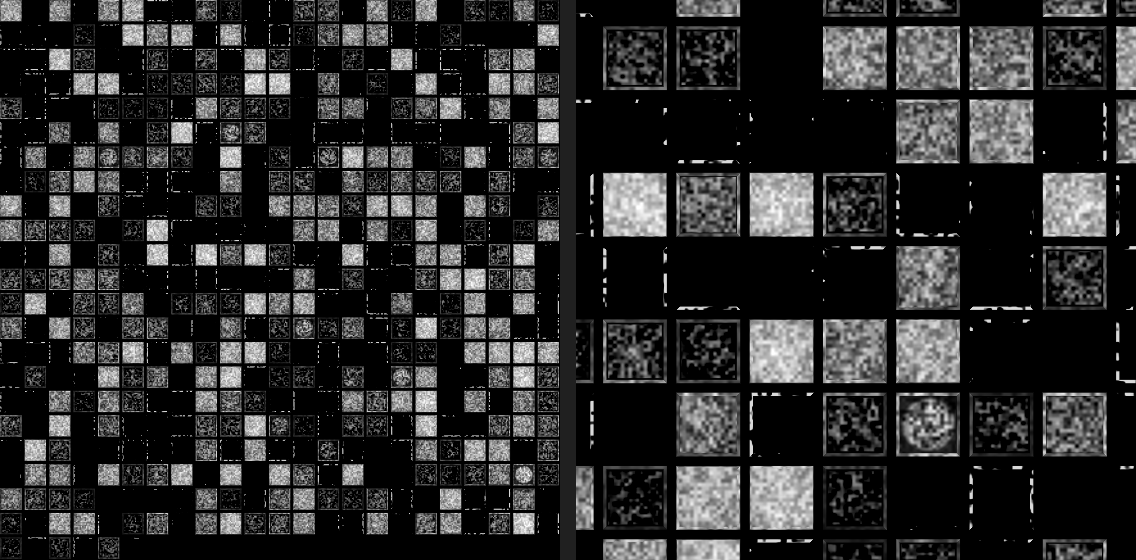
Left, the full canvas; right, a detail of the centre.
Reproduce this texture map procedurally as a WebGL 1 fragment shader.

```glsl
precision highp float;

uniform vec2 u_resolution;

const float PITCH = 0.04362;                 // tile spacing, about 23 per side
const vec2 FIRST_CENTER = vec2(0.0195, 0.0190);
const float TILE_HALF = 0.435;               // in units of the pitch
const float LINE_WIDTH = 0.045;
const float EMPTY_SHARE = 0.43;
const float LAST_ROW = 22.0;
const float LAST_ROW_TILES = 6.0;

float hash(vec2 p) {
  vec3 q = fract(vec3(p.xyx) * 0.1031);
  q += dot(q, q.yzx + 33.33);
  return fract((q.x + q.y) * q.z);
}

float valueNoise(vec2 p) {
  vec2 i = floor(p);
  vec2 f = fract(p);
  f = f * f * (3.0 - 2.0 * f);
  float low = mix(hash(i), hash(i + vec2(1.0, 0.0)), f.x);
  float high = mix(hash(i + vec2(0.0, 1.0)), hash(i + vec2(1.0, 1.0)), f.x);
  return mix(low, high, f.y);
}

float grain(vec2 p) {
  return 0.7 * valueNoise(p * 19.0) + 0.3 * valueNoise(p * 8.0 + 71.3);
}

float boxDistance(vec2 p, float halfSize) {
  vec2 d = abs(p) - halfSize;
  return max(d.x, d.y);
}

float inside(float distance, float aa) {
  return clamp(0.5 - distance / aa, 0.0, 1.0);
}

// Number of the nearest tile edge, 0 to 3
float sideIndex(vec2 p) {
  return abs(p.x) > abs(p.y) ? step(0.0, p.x) : 2.0 + step(0.0, p.y);
}

// Speckled interior, from sparse dust to a nearly even pale square
float tileFill(vec2 p, vec2 id, float level, float aa) {
  float n = grain(p + id * 1.37 + 40.0) - 0.5;
  float tone = mix(-0.10, 0.74, level) + n * mix(1.35, 0.55, level);
  float radius = length(p);
  tone += mix(0.04, 0.08, level) - 0.45 * radius * radius;

  // A few tiles carry a round patch
  float isRound = step(0.9, hash(id + 211.7)) * step(level, 0.75);
  float disc = 1.0 - smoothstep(0.31, 0.39, radius);
  tone *= mix(1.0, 0.25 + 0.95 * disc, isRound);

  float inset = mix(0.07, 0.005, smoothstep(0.3, 0.9, level));
  return clamp(tone, 0.0, 1.0) * inside(boxDistance(p, TILE_HALF - inset), aa);
}

// Worn outline, each side broken up on its own
float tileOutline(vec2 p, vec2 id, float level, float filled, float aa) {
  float d = boxDistance(p, TILE_HALF - 0.5 * LINE_WIDTH);
  float line = inside(abs(d) - 0.5 * LINE_WIDTH, aa);
  float sideSeed = hash(id * 1.7 + sideIndex(p) * 17.3 + 5.1);
  float wear = valueNoise((p + id * 2.13 + 90.0) * 15.0);

  float dashes = smoothstep(0.36, 0.62, wear) * step(sideSeed, 0.24);
  float dots = smoothstep(0.80, 0.90, wear) * step(sideSeed, 0.5);
  float sparse = 0.85 * max(dashes, dots);
  float solid = mix(0.25, 0.72, smoothstep(0.0, 0.5, level));
  solid *= 0.55 + 0.45 * step(sideSeed, 0.65);
  solid *= 0.35 + 0.95 * wear;
  return line * mix(sparse, solid, filled);
}

void main() {
  vec2 uv = gl_FragCoord.xy / u_resolution;
  uv.y = 1.0 - uv.y;                         // rows count from the top
  float aa = 1.0 / (min(u_resolution.x, u_resolution.y) * PITCH);

  vec2 grid = (uv - FIRST_CENTER) / PITCH + 0.5;
  vec2 id = floor(grid);
  vec2 p = fract(grid) - 0.5;

  // Tile kind and brightness
  float kind = hash(id + 13.7);
  float filled = step(EMPTY_SHARE, kind);
  float level = clamp((kind - EMPTY_SHARE) / (1.0 - EMPTY_SHARE), 0.0, 1.0);

  // The last row stops early and stays faint
  float lastRow = step(LAST_ROW - 0.5, id.y);
  float present = 1.0 - lastRow * step(LAST_ROW_TILES - 0.5, id.x);
  level *= 1.0 - 0.7 * lastRow;

  float fill = filled * tileFill(p, id, level, aa);
  float outline = tileOutline(p, id, level, filled, aa);
  float shade = present * max(fill, outline);
  gl_FragColor = vec4(vec3(shade), 1.0);
}
```
